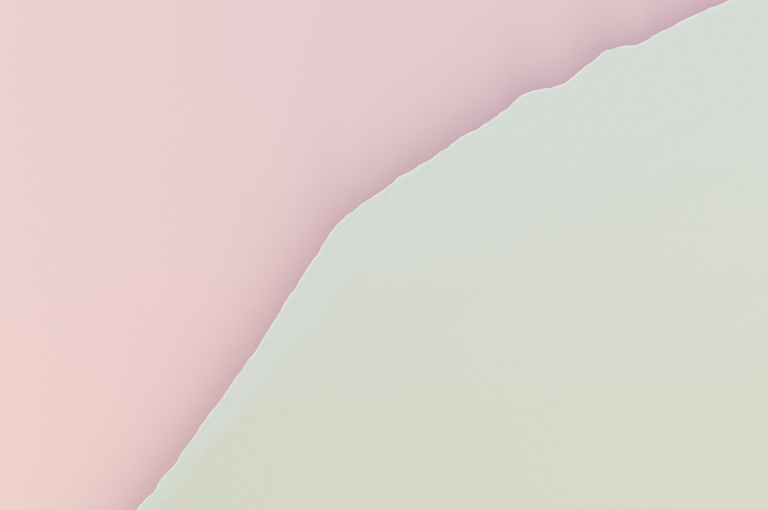
Reproduce this background procedurally as a WebGL 2 fragment shader.

```glsl
#version 300 es
precision highp float;

uniform vec2 u_resolution;
out vec4 fragColor;

#define SHADOW_STRENGTH 0.112
#define SHADOW_REACH 0.055
#define FRAY 0.011
#define RIM_WIDTH 0.0035
#define RIM_STRENGTH 0.055
#define FIBRE_SCALE 95.0
#define FIBRE_RELIEF 0.016
#define GRAIN 0.006

float hash(vec2 p) {
    return fract(sin(dot(p, vec2(127.1, 311.7))) * 43758.5453);
}

float noise(vec2 p) {
    vec2 cell = floor(p), f = fract(p);
    f = f * f * (3.0 - 2.0 * f);
    float low = mix(hash(cell), hash(cell + vec2(1, 0)), f.x);
    float high = mix(hash(cell + vec2(0, 1)), hash(cell + vec2(1, 1)), f.x);
    return mix(low, high, f.y);
}

float fbm(vec2 p) {
    float sum = 0.0, gain = 0.5;
    for (int i = 0; i < 4; i++) {
        sum += gain * noise(p);
        p = mat2(1.6, 1.2, -1.2, 1.6) * p + 7.3;
        gain *= 0.5;
    }
    return sum;
}

float smoothMin(float a, float b, float k) {
    float h = max(k - abs(a - b), 0.0) / k;
    return min(a, b) - h * h * k * 0.25;
}

// Height of the tear: a steep lower run bending into a flatter upper arch
float tearHeight(float x) {
    float sag = (x - 0.45) / 0.18;
    float arch = (x - 1.06) / 0.36;
    float steep = 1.434 * (x - 0.27) - 0.017 * (1.0 - sag * sag);
    float flatter = 0.591 + 0.557 * (x - 0.699) + 0.03 * (1.0 - arch * arch);
    float scallop = smoothstep(0.94, 1.02, x) * (1.0 - smoothstep(1.24, 1.33, x));
    flatter += 0.009 * scallop * cos(38.5 * (x - 1.024));
    return smoothMin(steep, flatter, 0.025);
}

// Signed distance to the tear, positive on the pink sheet
float tearDistance(vec2 p) {
    float slope = (tearHeight(p.x + 0.01) - tearHeight(p.x - 0.01)) / 0.02;
    float d = (p.y - tearHeight(p.x)) / sqrt(1.0 + slope * slope);
    return d + FRAY * (fbm(p * 32.0) - 0.47);
}

vec3 pinkSheet(vec2 p, vec2 uv, float d) {
    vec3 bottom = mix(vec3(0.937, 0.824, 0.804), vec3(0.910, 0.790, 0.785), uv.x * 2.0);
    vec3 top = mix(vec3(0.926, 0.820, 0.822), vec3(0.896, 0.790, 0.806), min(uv.x * 1.5, 1.0));
    vec3 color = mix(bottom, top, smoothstep(0.1, 0.9, uv.y));
    float shade = SHADOW_STRENGTH * exp(-max(d, 0.0) / SHADOW_REACH);
    return color - shade * vec3(1.0, 1.08, 0.88);
}

vec3 greySheet(vec2 p, vec2 uv, float d) {
    vec3 bottom = mix(vec3(0.824, 0.832, 0.772), vec3(0.850, 0.856, 0.796), uv.x);
    vec3 top = mix(vec3(0.820, 0.846, 0.826), vec3(0.842, 0.864, 0.836), uv.x);
    vec3 color = mix(bottom, top, smoothstep(0.0, 0.95, uv.y));

    // Exposed layer beside the tear, widening towards the upper right
    float spread = smoothstep(0.4, 1.07, p.x);
    float width = mix(0.035, 0.2, spread) + 0.03 * (fbm(p * 9.0) - 0.47);
    float softness = mix(0.008, 0.06, spread);
    float layer = 1.0 - smoothstep(width - softness, width + softness, -d);
    color = mix(color, vec3(0.833, 0.859, 0.838), 0.65 * layer);

    // Fibres lit from the upper left
    vec2 q = p * FIBRE_SCALE;
    float relief = fbm(q) - fbm(q + vec2(-0.35, 0.35));
    color += FIBRE_RELIEF * relief * (0.25 + layer);

    // Pale broken rim
    float rim = exp(-pow(d / RIM_WIDTH, 2.0)) * (0.5 + fbm(p * 60.0));
    return color + RIM_STRENGTH * rim * vec3(1.0, 0.85, 0.8);
}

void main() {
    vec2 uv = gl_FragCoord.xy / u_resolution;
    vec2 p = gl_FragCoord.xy / u_resolution.y;
    float d = tearDistance(p);
    float pixel = 1.0 / u_resolution.y;

    float cover = smoothstep(-0.8 * pixel, 0.8 * pixel, d);
    vec3 color = mix(greySheet(p, uv, d), pinkSheet(p, uv, d), cover);
    color += GRAIN * (noise(p * 240.0) - 0.5);
    fragColor = vec4(color, 1.0);
}
```
